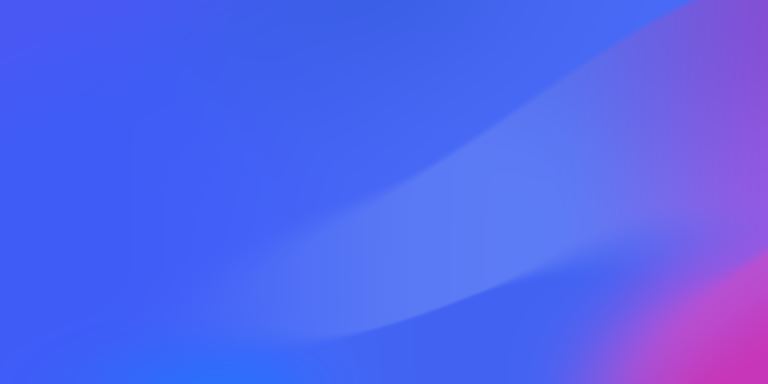
A Shadertoy shader for this background:

```glsl
// Soft overlapping sheets of blue, violet and magenta.
// Cubic curves with straight tails bound a pale diagonal band; each sheet has
// its own gradient, and every border varies in softness along its length.

const vec3 INDIGO     = vec3(0.30, 0.34, 0.95);
const vec3 ROYAL      = vec3(0.25, 0.36, 0.97);
const vec3 DEEP_BLUE  = vec3(0.22, 0.36, 0.89);
const vec3 CLEAR_BLUE = vec3(0.29, 0.42, 0.97);
const vec3 AZURE      = vec3(0.15, 0.45, 0.99);
const vec3 PERIWINKLE = vec3(0.36, 0.485, 0.96);
const vec3 SLATE_BLUE = vec3(0.34, 0.43, 0.93);
const vec3 LOW_BLUE   = vec3(0.26, 0.39, 0.95);
const vec3 VIOLET     = vec3(0.60, 0.34, 0.88);
const vec3 DUSK       = vec3(0.53, 0.30, 0.82);
const vec3 ORCHID     = vec3(0.72, 0.31, 0.82);
const vec3 MAGENTA    = vec3(0.78, 0.21, 0.72);

// Height of an S-shaped border; beyond the reach it runs on with a tail slope.
float curveEdge(float x, vec2 centre, float slope, float bend, float reach, float tail) {
    float d = x - centre.x;
    float c = clamp(d, -reach, reach);
    return centre.y + c * (slope - bend * c * c) + tail * (d - c);
}

// Coverage above a border, with a given half width of blur.
float above(float height, float blur) {
    return smoothstep(-blur, blur, height);
}

// Elliptical glow with a Gaussian falloff.
float glow(vec2 p, vec2 centre, vec2 radius) {
    vec2 d = (p - centre) / radius;
    return exp(-dot(d, d));
}

// Blue backdrop: indigo corner, dark top and azure light at the bottom.
vec3 backdrop(vec2 p) {
    vec3 color = mix(ROYAL, CLEAR_BLUE, smoothstep(0.2, 1.3, p.x));
    color = mix(color, DEEP_BLUE, 0.8 * glow(p, vec2(0.90, 1.08), vec2(0.55, 0.38)));
    float corner = p.y - 0.76 - 0.46 * p.x;
    color = mix(color, INDIGO, 0.8 * above(corner, 0.18));
    return mix(color, AZURE, 0.8 * glow(p, vec2(0.56, -0.02), vec2(0.32, 0.13)));
}

// Pale band turning violet at the right, darker towards the top.
vec3 bandColor(vec2 p) {
    vec3 side = mix(VIOLET, DUSK, smoothstep(0.4, 1.0, p.y));
    float shade = smoothstep(0.45, 1.0, p.y + 0.35 * (p.x - 1.4));
    vec3 body = mix(PERIWINKLE, SLATE_BLUE, shade);
    return mix(body, side, smoothstep(1.40, 2.12, p.x));
}

// Blue fold that warms as it nears the magenta border.
vec3 foldColor(vec2 p, float pinkHeight) {
    float warmth = smoothstep(0.30, -0.02, pinkHeight) * smoothstep(1.3, 1.85, p.x);
    return mix(LOW_BLUE, VIOLET, warmth);
}

void mainImage(out vec4 fragColor, in vec2 fragCoord) {
    vec2 p = fragCoord / iResolution.xy * vec2(2.0, 1.0);
    vec3 blue = backdrop(p);

    // Band below the long upper curve, dissolving slowly to the left.
    float upperEdge = curveEdge(p.x, vec2(1.38, 0.737), 0.69, 0.42, 0.45, 0.48);
    float upperBlur = mix(0.09, 0.014, smoothstep(0.5, 1.15, p.x));
    float bandCover = above(upperEdge - p.y, upperBlur) * smoothstep(0.25, 1.35, p.x);
    vec3 color = mix(blue, bandColor(p), bandCover);

    // Fold under the lower curve: crisp in the middle, hazy at both ends.
    float pinkHeight = p.y - 0.349 - 0.66 * (p.x - 2.0);
    float lowerEdge = curveEdge(p.x, vec2(1.25, 0.238), 0.385, 0.53, 0.49, 0.0);
    float lowerBlur = mix(0.08, 0.007, smoothstep(0.5, 0.98, p.x))
                    + 0.12 * smoothstep(1.25, 1.8, p.x);
    vec3 fold = mix(blue, foldColor(p, pinkHeight), smoothstep(0.7, 1.1, p.x));
    color = mix(color, fold, above(lowerEdge - p.y, lowerBlur));

    // Magenta corner, deepening away from its border.
    float pinkBlur = mix(0.13, 0.022, smoothstep(1.5, 2.0, p.x));
    vec3 pink = mix(ORCHID, MAGENTA, smoothstep(0.0, 0.30, -pinkHeight));
    float pinkCover = above(-pinkHeight, pinkBlur) * smoothstep(1.38, 1.88, p.x);
    color = mix(color, pink, pinkCover);

    fragColor = vec4(color, 1.0);
}
```
